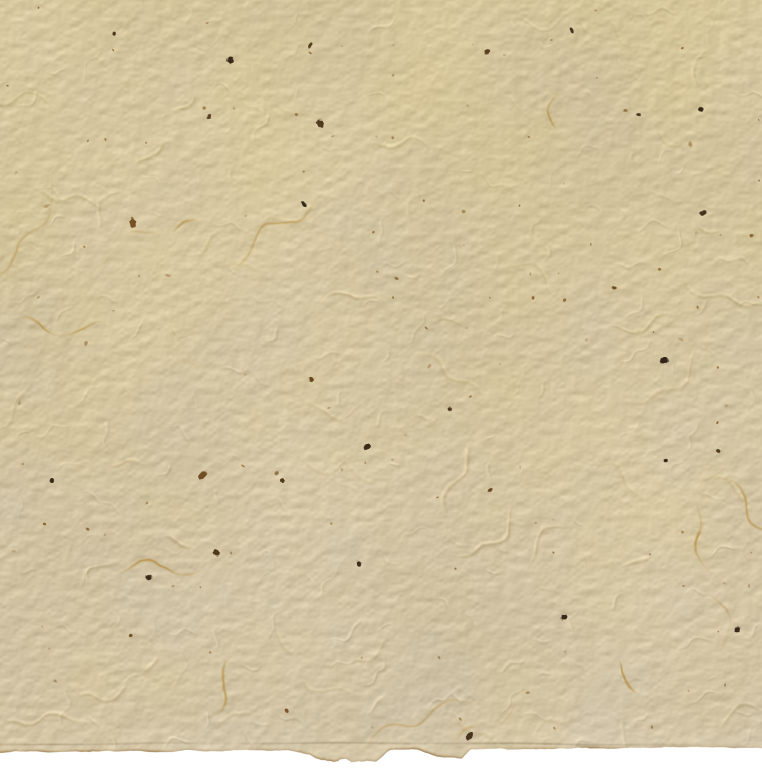
This texture is drawn by a WebGL 1 fragment shader. Its source:

```glsl
precision highp float;
// Handmade cream paper: embossed fibres, ochre strands, dark specks and a torn lower edge.
uniform vec2 u_resolution;

#define PAPER vec3(0.828, 0.771, 0.628)
#define WARM_TINT vec3(0.010, 0.006, -0.022)
#define OCHRE vec3(0.68, 0.50, 0.17)
#define SPECK_DARK vec3(0.13, 0.08, 0.04)
#define SPECK_BROWN vec3(0.48, 0.31, 0.10)
#define LIGHT_DIR vec2(-0.45, 0.89)
#define FIBRE_RELIEF 0.17
#define GRAIN_RELIEF 0.085
#define STRAND_AMOUNT 0.75
#define EDGE_HEIGHT 0.021

float hash(vec2 p) {
  return fract(sin(dot(p, vec2(127.1, 311.7))) * 43758.5453);
}

float noise(vec2 p) {
  vec2 i = floor(p), f = fract(p);
  f = f * f * (3.0 - 2.0 * f);
  return mix(mix(hash(i), hash(i + vec2(1.0, 0.0)), f.x),
             mix(hash(i + vec2(0.0, 1.0)), hash(i + vec2(1.0, 1.0)), f.x), f.y);
}

float fbm(vec2 p) {
  float sum = 0.0, gain = 0.5;
  for (int i = 0; i < 4; i++) {
    sum += gain * noise(p);
    p = p * 2.03 + 17.3;
    gain *= 0.5;
  }
  return sum;
}

// Scattered bent fibres: x is the lit relief, y the coverage.
vec2 fibres(vec2 p, float cells, float keep, float width, float spread, float seed) {
  vec2 result = vec2(0.0);
  vec2 home = floor(p * cells);
  for (int j = -1; j <= 1; j++) {
    for (int i = -1; i <= 1; i++) {
      vec2 cell = home + vec2(float(i), float(j));
      vec2 key = cell + seed * 13.7;
      if (hash(key) > keep) continue;
      vec2 centre = cell + 0.1 + 0.8 * vec2(hash(key + 3.1), hash(key + 5.7));
      float angle = 0.3 + spread * (hash(key + 9.2) - 0.5);
      vec2 along = vec2(cos(angle), sin(angle));
      vec2 across = vec2(-along.y, along.x);
      vec2 q = p * cells - centre;
      float t = dot(q, along);
      float reach = mix(0.15, 0.65, hash(key + 11.4));
      float bend = 2.2 * (hash(key + 15.8) - 0.5);
      float curve = bend * t * t + 0.05 * sin(t * 11.0 + hash(key) * 40.0);
      float d = (dot(q, across) - curve) / (cells * width);
      float taper = 1.0 - smoothstep(0.3 * reach, reach, abs(t));
      float body = exp(-d * d) * taper * mix(0.3, 1.0, hash(key + 21.3));
      result += body * vec2(d * dot(across, LIGHT_DIR), 1.0);
    }
  }
  return result;
}

// Small irregular flecks: x is coverage, y a random tone.
vec2 specks(vec2 p, float cells, float keep, float radius, float seed) {
  vec2 cell = floor(p * cells);
  vec2 key = cell + seed * 9.3;
  vec2 q = (p * cells - cell - 0.2 - 0.6 * vec2(hash(key + 2.3), hash(key + 4.9))) / cells;
  float angle = 6.283 * hash(key + 6.1);
  q = vec2(cos(angle) * q.x + sin(angle) * q.y, cos(angle) * q.y - sin(angle) * q.x);
  q.x *= mix(0.5, 1.0, hash(key + 7.7));
  float size = radius * mix(0.5, 1.2, pow(hash(key + 8.4), 2.0));
  float d = length(q) + 0.6 * size * (noise(p * 350.0) - 0.5);
  float soft = max(0.0008, 0.7 / u_resolution.y);
  return vec2(step(hash(key), keep) * (1.0 - smoothstep(size - soft, size + soft, d)), hash(key + 12.6));
}

// Height of the torn border, with ragged flaps hanging below it.
float tornEdge(float x) {
  float y = EDGE_HEIGHT + 0.006 * x + 0.005 * (fbm(vec2(x * 45.0, 3.0)) - 0.5);
  float flap = smoothstep(0.36, 0.44, x) * (1.0 - smoothstep(0.49, 0.51, x));
  flap += 0.6 * smoothstep(0.54, 0.58, x) * (1.0 - smoothstep(0.60, 0.615, x));
  return y - flap * (0.008 + 0.014 * fbm(vec2(x * 60.0, 8.0)));
}

void main() {
  vec2 p = gl_FragCoord.xy / u_resolution.y;
  vec2 warped = p + 0.010 * (vec2(fbm(p * 28.0), fbm(p * 28.0 + 40.0)) - 0.47);

  // Broad tone drifts from warm at the top to greyer below.
  vec3 color = PAPER + 0.05 * (fbm(p * 5.0) - 0.47);
  color += WARM_TINT * (1.6 * p.y - 0.8 + 2.0 * (fbm(p * 9.0 + 20.0) - 0.47));

  // Pulp grain and pressed fibres, lit from the upper left.
  vec2 coarse = warped * vec2(75.0, 115.0), fine = p * vec2(190.0, 230.0);
  float grain = noise(coarse) - noise(coarse + 0.5 * LIGHT_DIR);
  grain += 0.6 * (noise(fine) - noise(fine + 0.6 * LIGHT_DIR));
  vec2 large = fibres(warped, 9.0, 0.65, 0.0030, 2.0, 1.0);
  vec2 small = fibres(warped, 19.0, 0.60, 0.0022, 2.4, 2.0);
  float relief = large.x + 0.75 * small.x;
  color += GRAIN_RELIEF * grain + FIBRE_RELIEF * relief * vec3(1.0, 1.0, 1.08);
  color -= 0.025 * large.y * vec3(0.2, 0.5, 1.3);

  // Ochre strands and flecks of bark.
  float strand = fibres(warped, 6.5, 0.30, 0.0018, 6.0, 5.0).y;
  strand *= smoothstep(0.30, 0.65, noise(p * 22.0 + 9.0));
  color = mix(color, OCHRE, min(STRAND_AMOUNT * strand, 0.85));
  vec2 bark = specks(p, 9.0, 0.32, 0.0042, 1.0);
  vec2 dust = specks(p, 24.0, 0.20, 0.0019, 2.0);
  color = mix(color, mix(SPECK_DARK, SPECK_BROWN, bark.y * bark.y), 0.9 * bark.x);
  color = mix(color, SPECK_BROWN, dust.x * mix(0.2, 0.8, dust.y));

  // Pale border strip, its crease, and the white ground below.
  float above = p.y - tornEdge(p.x);
  color += 0.025 * (1.0 - smoothstep(0.0, 0.045, above));
  float crease = (p.y - 0.030 - 0.003 * noise(vec2(p.x * 9.0, 2.0))) / 0.0016;
  color -= 0.13 * exp(-crease * crease) * noise(vec2(p.x * 14.0, 6.0));
  float rim = exp(-pow(above / 0.0025, 2.0)) * noise(vec2(p.x * 35.0, 12.0));
  color = mix(color, SPECK_BROWN, 0.55 * rim);
  float soft = 0.8 / u_resolution.y;
  color = mix(vec3(1.0), color, smoothstep(-soft, soft, above));
  gl_FragColor = vec4(clamp(color, 0.0, 1.0), 1.0);
}
```
